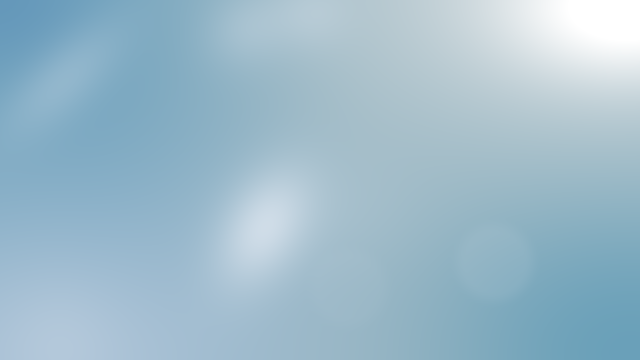
Write a WebGL 1 fragment shader that draws this background.

```glsl
precision highp float;
// Soft blurred sky: blue-grey wash, white sun at the upper right, hazy cloud patches.

uniform vec2 u_resolution;

const float ASPECT = 16.0 / 9.0;

const vec3 DEEP_BLUE = vec3(0.43, 0.63, 0.735);
const vec3 GREY_BLUE = vec3(0.58, 0.70, 0.75);
const vec3 DARK_CORNER = vec3(0.36, 0.57, 0.72);
const vec3 PALE_CORNER = vec3(0.74, 0.80, 0.87);
const vec3 TEAL_CORNER = vec3(0.40, 0.62, 0.72);
const vec3 SUN_HAZE = vec3(0.84, 0.865, 0.875);
const vec3 SUN_CORE = vec3(1.0);
const vec3 CLOUD = vec3(0.85, 0.89, 0.93);

const vec2 SUN_POS = vec2(1.74, 0.98);
const vec2 SUN_SIZE = vec2(0.31, 0.18);
const float SUN_POWER = 1.3;
const float DISC_RADIUS = 0.105;
const float DISC_BLUR = 0.025;

// Elliptical Gaussian falloff, its long axis turned by angle.
float glow(vec2 p, vec2 centre, vec2 radii, float angle) {
  float c = cos(angle);
  float s = sin(angle);
  vec2 d = p - centre;
  vec2 q = vec2(c * d.x + s * d.y, c * d.y - s * d.x) / radii;
  return exp(-dot(q, q));
}

// Defocused disc with a soft rim.
float disc(vec2 p, vec2 centre) {
  float d = length(p - centre) - DISC_RADIUS;
  return 1.0 - smoothstep(-DISC_BLUR, DISC_BLUR, d);
}

vec3 skyWash(vec2 p) {
  vec3 color = mix(DEEP_BLUE, GREY_BLUE, smoothstep(0.2, 1.1, p.x));
  color = mix(color, DARK_CORNER, 0.7 * glow(p, vec2(0.0, 1.0), vec2(0.25, 0.2), 0.0));
  color = mix(color, PALE_CORNER, 0.8 * glow(p, vec2(0.15, 0.0), vec2(0.75, 0.5), 0.0));
  return mix(color, TEAL_CORNER, 0.95 * glow(p, vec2(1.75, 0.05), vec2(0.5, 0.45), 0.0));
}

vec3 addSun(vec3 color, vec2 p) {
  color = mix(color, SUN_HAZE, 0.9 * glow(p, vec2(1.7, 1.05), vec2(0.85, 0.5), 0.0));
  float core = SUN_POWER * glow(p, SUN_POS, SUN_SIZE, 0.0);
  return mix(color, SUN_CORE, min(core, 1.0));
}

float cloudCover(vec2 p) {
  // Bright central puff and its halo.
  float cover = 0.72 * glow(p, vec2(0.73, 0.36), vec2(0.18, 0.11), 1.05);
  cover += 0.18 * glow(p, vec2(0.87, 0.42), vec2(0.30, 0.18), 0.0);
  // Slanted streak at the left.
  cover += 0.30 * glow(p, vec2(0.18, 0.78), vec2(0.22, 0.09), 0.75);
  // Pair of patches along the top.
  cover += 0.28 * glow(p, vec2(0.69, 0.92), vec2(0.12, 0.10), 0.4);
  cover += 0.30 * glow(p, vec2(0.87, 0.96), vec2(0.11, 0.10), 0.0);
  // Faint patch in the lower left corner.
  cover += 0.15 * glow(p, vec2(0.17, 0.05), vec2(0.14, 0.16), 0.0);
  // Barely visible lens discs.
  cover += 0.10 * disc(p, vec2(1.375, 0.27));
  cover += 0.05 * disc(p, vec2(0.97, 0.20));
  return min(cover, 1.0);
}

void main() {
  vec2 p = gl_FragCoord.xy / u_resolution * vec2(ASPECT, 1.0);
  vec3 color = addSun(skyWash(p), p);
  color = mix(color, CLOUD, cloudCover(p) * (1.0 - glow(p, SUN_POS, SUN_SIZE, 0.0)));
  gl_FragColor = vec4(color, 1.0);
}
```
